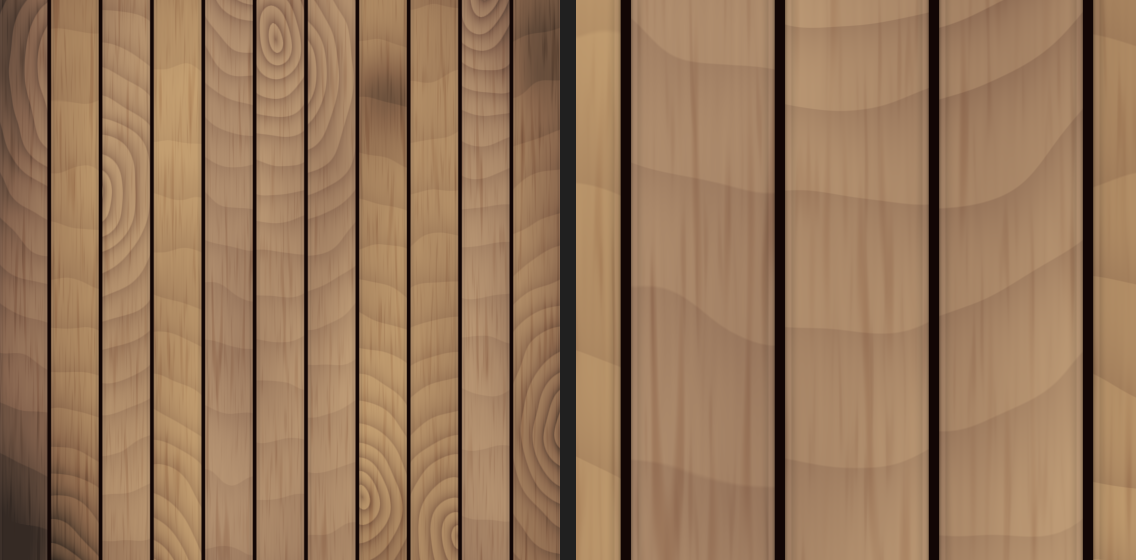
Left: the whole. Right: its middle third, enlarged.
Write a Shadertoy shader that draws this texture.

```glsl
vec2 hash2(vec2 p) {
    p = vec2(dot(p, vec2(127.1, 311.7)), dot(p, vec2(269.5, 183.3)));
    return fract(sin(p) * 43758.55);
}

float gradientDot(vec2 cell, vec2 f, vec2 corner) {
    return dot(hash2(cell + corner) * 2.0 - 1.0, f - corner);
}

// Gradient noise, roughly -0.7 to 0.7
float noise(vec2 p) {
    vec2 i = floor(p), f = fract(p);
    vec2 w = f * f * f * (f * (f * 6.0 - 15.0) + 10.0);
    return mix(mix(gradientDot(i, f, vec2(0, 0)), gradientDot(i, f, vec2(1, 0)), w.x),
               mix(gradientDot(i, f, vec2(0, 1)), gradientDot(i, f, vec2(1, 1)), w.x), w.y);
}

float smudge(vec2 p, vec2 center, vec2 size) {
    vec2 q = (p - center) / size;
    return exp(-dot(q, q));
}

// Growth rings: dark just outside each line, fading outwards
float growthRings(vec2 p, float id, vec2 seed) {
    vec2 knot = vec2((id + 0.45) * 0.0917 + (seed.x - 0.5) * 0.22, seed.y * 1.3 - 0.15);
    if (id == 7.0) knot = vec2(0.643, 0.105);
    if (id == 9.0) knot = vec2(0.868, 1.015);
    vec2 q = (p - knot) * vec2(1.0, 0.65);
    q += 0.018 * vec2(noise(p * 7.0 + id * 9.1), noise(p * 9.0 - id * 5.3));
    float d = length(q);
    float rings = 9.0 * log(1.0 + 8.0 * d) + 0.25 * noise(p * 14.0 + id);
    float f = fract(rings);
    float w = clamp(fwidth(rings) * 1.5, 0.02, 0.5);
    float band = (1.0 - f) * (1.0 - f);
    band = mix(band, 1.0, smoothstep(1.0 - w, 1.0, f));
    return (band - 0.33) * (0.09 + 0.3 * exp(-d * 9.0));
}

void mainImage(out vec4 fragColor, in vec2 fragCoord) {
    vec2 p = fragCoord / iResolution.xy;

    // Plank layout
    float u = (p.x - 0.0879) / 0.0917 + 1.0;
    float id = floor(u);
    float seam = (fract(u + 0.5) - 0.5) * 0.0917;
    vec2 seed = hash2(vec2(id, 4.7));

    // Broad stains and darkened borders
    float shade = 0.13 + 0.09 * (seed.x - 0.5);
    shade += 0.32 * noise(vec2(p.x * 6.0 + id * 3.7, p.y * 2.6 + seed.y * 20.0));
    shade += 0.28 * pow(abs(p.x * 2.0 - 1.0), 7.0) + 0.1 * pow(abs(p.y * 2.0 - 1.0), 6.0);
    shade += 0.65 * smudge(p, vec2(0.03, 0.0), vec2(0.15, 0.25));
    shade += 0.3 * smudge(p, vec2(0.0, 1.0), vec2(0.08, 0.4));
    shade += 0.4 * smudge(p, vec2(0.96, 0.92), vec2(0.06, 0.13));
    if (id == 7.0) shade += 0.4 * smudge(p, vec2(0.69, 0.83), vec2(0.07, 0.08));
    shade = max(shade, 0.02) + growthRings(p, id, seed);

    // Long vertical fibres
    vec2 fibre = p + vec2(0.0, seed.x * 7.0);
    float coarse = noise(fibre * vec2(125.0, 6.0) + id * 17.0);
    float fine = noise(fibre * vec2(260.0, 13.0) + id * 31.0);
    float streak = smoothstep(0.08, 0.5, coarse) + 0.5 * smoothstep(0.1, 0.5, fine);
    shade += 0.1 * streak + 0.05 * fine;

    // Wood colour from pale to weathered
    vec3 wood = mix(vec3(0.75, 0.62, 0.465), vec3(0.53, 0.40, 0.31), clamp(shade * 2.0, 0.0, 1.0));
    wood = mix(wood, vec3(0.21, 0.17, 0.145), clamp(shade * 2.0 - 1.0, 0.0, 1.0));
    wood *= mix(vec3(1.0), vec3(0.97, 0.9, 0.84), 0.5 * streak);
    wood *= mix(vec3(1.02, 1.0, 0.94), vec3(0.98, 0.97, 1.0), seed.y);

    // Bevelled edges and dark seams
    float edge = abs(seam);
    wood *= 1.0 - 0.18 * (1.0 - smoothstep(0.003, 0.012, edge));
    wood += vec3(0.07, 0.055, 0.05) * (1.0 - smoothstep(0.0005, 0.002, abs(edge - 0.0055)));
    float aa = 0.7 / iResolution.x;
    float gap = 1.0 - smoothstep(0.0031 - aa, 0.0031 + aa, edge);
    fragColor = vec4(mix(wood, vec3(0.07, 0.025, 0.02), gap), 1.0);
}
```
